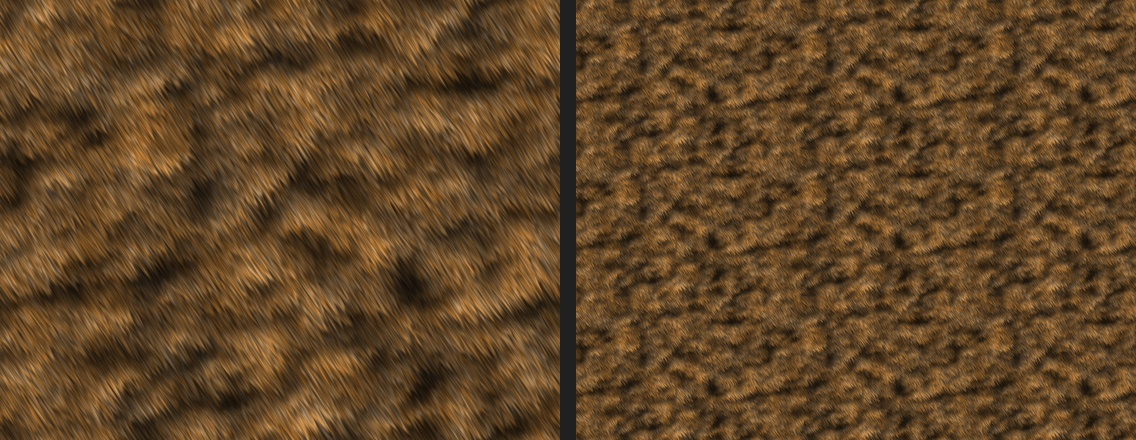
Left: one tile. Right: repeated 3 by 3.
Write a WebGL 1 fragment shader that draws this texture.

```glsl
precision highp float;
uniform vec2 u_resolution;

#define STRANDS vec2(184.0, 28.0)
#define HAIRS vec2(270.0, 40.0)
#define PATCHES vec2(12.0, 10.0)
#define PATCH_TILT -4.0
#define BEND 0.004
#define RAGGED 0.02
#define BASE_LIGHT 0.382
#define PATCH_CONTRAST 0.42
#define STRAND_CONTRAST 0.36
#define HAIR_CONTRAST 0.30
#define ORANGE_FUR vec3(1.0, 0.67, 0.30)
#define GREY_FUR vec3(1.0, 0.77, 0.50)

// Lean of the fur: half a tile sideways for each tile of height
const vec2 ALONG = vec2(-0.5, 1.0);

// Unit gradient of a lattice point, wrapped on the sheared tile
vec2 gradient(vec2 cell, vec2 cells, float shear, float seed) {
  float row = floor((cell.y + 0.5) / cells.y);
  cell -= row * vec2(shear, cells.y);
  cell.x = mod(cell.x + 0.5, cells.x) - 0.5;
  vec3 h = fract(vec3(cell, seed).xyx * vec3(0.1031, 0.1030, 0.0973) + seed * 0.137);
  h += dot(h, h.yzx + 33.33);
  float angle = 6.2832 * fract((h.x + h.y) * h.z);
  return vec2(cos(angle), sin(angle));
}

// Gradient noise, periodic over the unit square, with a whole-cell shear
float noise(vec2 uv, vec2 cells, float shear, float seed) {
  vec2 p = vec2(cells.x * uv.x + shear * uv.y, cells.y * uv.y);
  vec2 i = floor(p);
  vec2 f = p - i;
  vec2 w = f * f * f * (f * (f * 6.0 - 15.0) + 10.0);
  vec2 e = vec2(1.0, 0.0);
  float a = dot(gradient(i, cells, shear, seed), f);
  float b = dot(gradient(i + e.xy, cells, shear, seed), f - e.xy);
  float c = dot(gradient(i + e.yx, cells, shear, seed), f - e.yx);
  float d = dot(gradient(i + e.xx, cells, shear, seed), f - e.xx);
  return 1.5 * mix(mix(a, b, w.x), mix(c, d, w.x), w.y);
}

// Noise stretched along the lean of the fur
float fur(vec2 uv, vec2 cells, float seed) {
  return noise(uv, cells, 0.5 * cells.x, seed);
}

// Light and dark patches in three sizes, tilted up to the right
float patches(vec2 uv) {
  float sum = 0.0;
  float weight = 0.62;
  for (int k = 0; k < 2; k++) {
    float scale = 1.0 + float(k);
    sum += weight * noise(uv.yx, PATCHES * scale, PATCH_TILT * scale, 3.0 + scale);
    weight *= 0.55;
  }
  return sum + 0.2 * noise(uv, vec2(5.0, 4.0), 0.0, 9.0);
}

void main() {
  vec2 uv = gl_FragCoord.xy / u_resolution;

  // Bend the strands slightly and stagger their ends
  vec2 bent = uv;
  bent.x += BEND * noise(uv, vec2(6.0, 5.0), 0.0, 1.0);
  float tuft = fur(bent, vec2(90.0, 16.0), 2.0);
  vec2 staggered = bent + ALONG * RAGGED * tuft;

  // Broad strands and fine hairs
  float strand = fur(staggered, STRANDS, 11.0);
  float hair = fur(staggered, HAIRS, 17.0);

  // Strands carry the patch shade along, which frays its edges
  float shade = patches(uv + ALONG * RAGGED * (0.6 * strand + 0.4 * tuft));
  float light = BASE_LIGHT + PATCH_CONTRAST * shade;
  light = mix(0.13, light, smoothstep(-0.1, 0.25, light));
  light *= 1.0 + STRAND_CONTRAST * (strand + 0.25 * tuft) + HAIR_CONTRAST * hair;
  light = clamp(light, 0.06, 0.8);

  // Warm fur with paler, greyer hairs
  float grey = 0.42 + 0.9 * fur(staggered, vec2(150.0, 24.0), 23.0);
  grey += 0.5 * noise(uv, vec2(9.0, 8.0), 0.0, 29.0) + 0.4 * smoothstep(0.15, 0.7, hair);
  vec3 color = light * mix(ORANGE_FUR, GREY_FUR, clamp(grey, -0.1, 1.4));
  gl_FragColor = vec4(color, 1.0);
}
```
